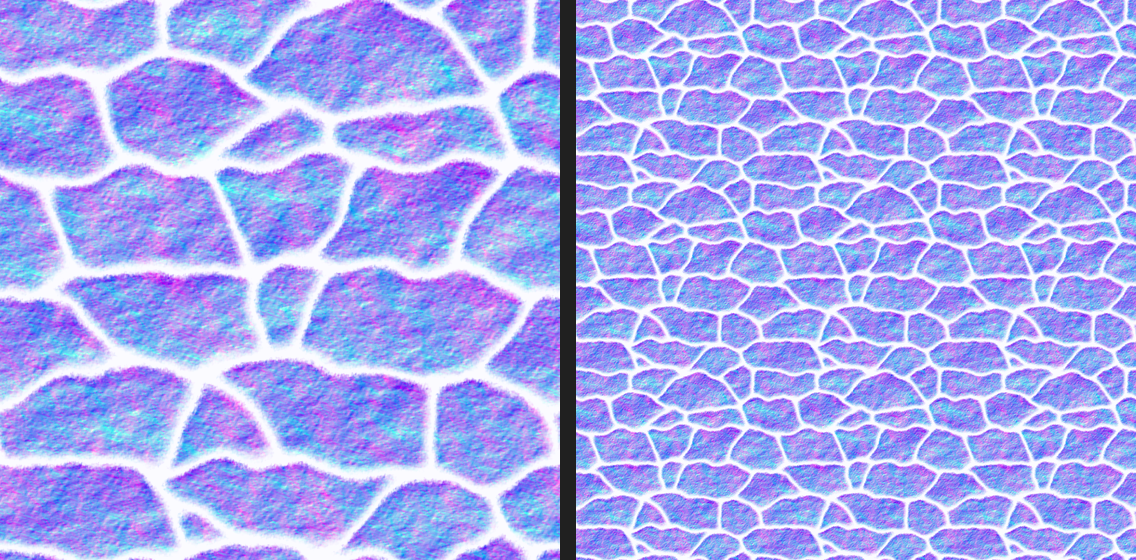
Left: one tile. Right: repeated 3 by 3.
This texture map is drawn by a three.js fragment shader. Its source:

```glsl
// Rough stone wall drawn as a tinted slope map with soft white joints.
// Stones are a weighted, staggered cellular pattern that wraps; their surface
// is layered wrapping noise whose slope shifts the red and green channels.

varying vec2 vUv;

const vec2 GRID = vec2(4.0, 6.0);          // stones across and up (rows even)
const vec2 STRETCH = vec2(1.0, 1.3);       // flattens the courses
const vec2 JITTER = vec2(0.8, 0.66);
const float SIZE_SPREAD = 0.6;             // big against small stones
const float CORNER_SHARPNESS = 120.0;
const float JOINT_CORE = 0.001;            // half width of pure white
const float FADE_SHADED = 0.0135;          // end of fade, upper left sides
const float FADE_LIT = 0.026;              // end of fade, lower right sides
const float RIM_WIDTH = 0.011;
const vec2 RIM_GAIN = vec2(0.24, 0.36);
const float RIM_LIT = 0.35;                // lit rims are weaker
const vec2 SLOPE_GAIN = vec2(0.056, 0.037);
const float SLOPE_STEP = 0.0014;
const vec3 STONE = vec3(0.575, 0.605, 0.97);
const vec3 JOINT = vec3(0.985, 0.985, 1.0);

float hash(vec2 p) {
  return fract(sin(dot(p, vec2(127.1, 311.7))) * 43758.5453);
}

// Value noise on a skewed lattice; whole-number skew keeps it wrapping.
float noise(vec2 p, float freq) {
  vec2 q = vec2(2.0 * p.x + p.y, 3.0 * p.y - p.x) * freq;
  vec2 i = floor(q);
  vec2 f = fract(q);
  f = f * f * f * (f * (f * 6.0 - 15.0) + 10.0);
  vec2 a = mod(i, freq) + freq * 1.37;
  vec2 b = mod(i + 1.0, freq) + freq * 1.37;
  return mix(mix(hash(a), hash(vec2(b.x, a.y)), f.x),
             mix(hash(vec2(a.x, b.y)), hash(b), f.x), f.y);
}

// Surface height: octaves add similar slope and mirror to avoid streaks.
float relief(vec2 p) {
  float height = 0.0;
  float freq = 3.0;
  float gain = 0.85;
  for (int i = 0; i < 6; i++) {
    height += gain * noise(p, freq) / freq;
    p.x = -p.x;
    freq *= 2.0;
    gain *= 1.08;
  }
  return height;
}

// Offset from q to the centre of a stone (xy) and its size weight (z).
vec3 stoneSite(vec2 cell, vec2 q) {
  vec2 id = mod(cell, GRID);
  vec2 shift = vec2(hash(id + 3.1), hash(id + 17.7)) - 0.5;
  float stagger = 0.5 * mod(id.y, 2.0) - 0.25;
  vec2 centre = cell + 0.5 + JITTER * shift + vec2(stagger, 0.0);
  return vec3((centre - q) * STRETCH, SIZE_SPREAD * hash(id + 41.3));
}

// Rounded distance to the joint (x) and outward direction (yz).
vec3 stoneEdge(vec2 p) {
  vec2 q = p * GRID;
  vec2 base = floor(q);
  vec2 nearest = vec2(0.0);
  float best = 100.0;
  for (int y = -2; y <= 2; y++) {
    for (int x = -2; x <= 2; x++) {
      vec3 s = stoneSite(base + vec2(x, y), q);
      float power = dot(s.xy, s.xy) - s.z;
      if (power < best) {
        best = power;
        nearest = s.xy;
      }
    }
  }
  float total = 0.0;
  vec2 outward = vec2(0.0);
  for (int y = -2; y <= 2; y++) {
    for (int x = -2; x <= 2; x++) {
      vec3 s = stoneSite(base + vec2(x, y), q);
      vec2 gap = s.xy - nearest;
      float span = length(gap);
      if (span > 0.01) {
        vec2 m = gap / span * GRID * STRETCH;
        float d = (dot(s.xy, s.xy) - s.z - best) / (2.0 * span * length(m));
        float w = exp(-CORNER_SHARPNESS * d);
        total += w;
        outward += w * normalize(m);
      }
    }
  }
  total = max(total, 1e-12);
  return vec3(-log(total) / CORNER_SHARPNESS, outward / total);
}

void main() {
  vec2 p = vUv;

  // Uneven outlines
  vec2 bend = vec2(noise(p, 3.0), noise(p.yx, 4.0)) - 0.5;
  vec2 chip = vec2(noise(p, 8.0), noise(p.yx, 9.0)) - 0.5;
  vec3 edge = stoneEdge(p + 0.036 * bend + 0.009 * chip);
  float grain = noise(p, 83.0) + noise(p.yx, 110.0) - 1.0;
  float d = edge.x + 0.004 * grain;

  // Surface slope and rounded rims
  float h = relief(p);
  vec2 slope = vec2(h - relief(p + vec2(SLOPE_STEP, 0.0)),
                    relief(p + vec2(0.0, SLOPE_STEP)) - h) / SLOPE_STEP;
  float rim = exp(-max(edge.x - 0.008, 0.0) / RIM_WIDTH);
  vec2 push = RIM_GAIN * rim * vec2(edge.y, -edge.z);
  vec3 color = STONE;
  color.rg += SLOPE_GAIN * slope + min(push, RIM_LIT * push);
  color.b -= 0.01 * min(length(slope), 2.0);

  // Joints fade wider on the lit sides
  float lit = 0.5 + 0.5 * dot(edge.yz, vec2(0.6, -0.8));
  float fade = mix(FADE_SHADED, FADE_LIT, lit);
  color = mix(JOINT, color, smoothstep(JOINT_CORE, fade, d));
  gl_FragColor = vec4(clamp(color, 0.0, 1.0), 1.0);
}
```
